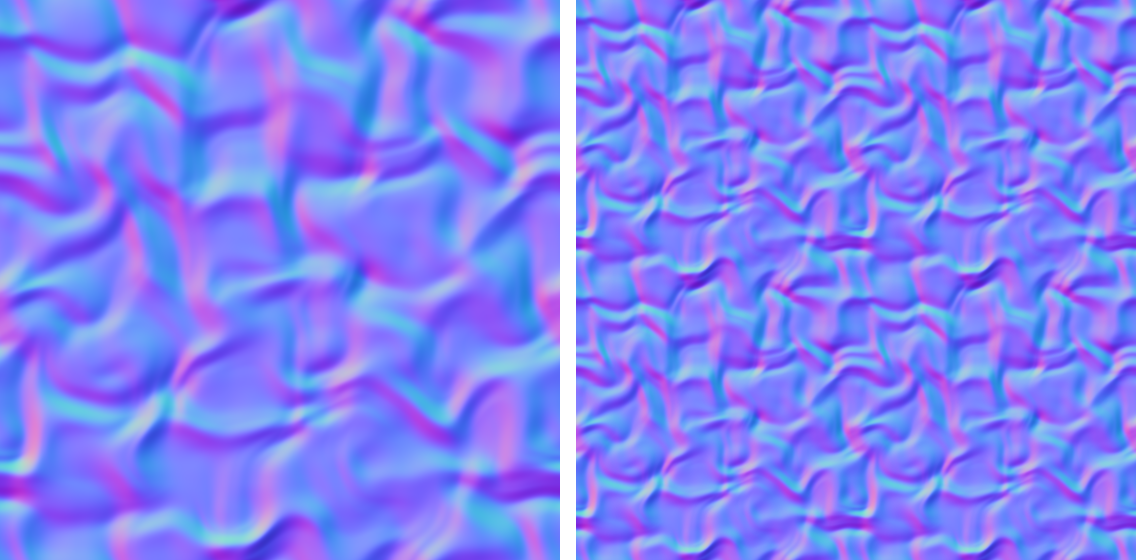
Left, the tile; right, the same tile 2 across and 2 down.
Give the GLSL for this texture map, as a Shadertoy shader.

```glsl
const float TAU = 6.2831853;

// Unit gradient of a lattice cell; cells repeat after "period"
vec2 cellGradient(vec2 cell, vec2 period, float seed) {
    cell = mod(cell, period);
    float h = fract(sin(dot(cell, vec2(127.1, 311.7)) + seed * 74.7) * 43758.5453);
    return vec2(cos(TAU * h), sin(TAU * h));
}

// Gradient noise that wraps over the unit square
float wrapNoise(vec2 uv, vec2 period, float seed) {
    vec2 p = uv * period;
    vec2 cell = floor(p);
    vec2 f = p - cell;
    vec2 blend = f * f * f * (f * (f * 6.0 - 15.0) + 10.0);
    vec2 e = vec2(0.0, 1.0);
    float a = dot(cellGradient(cell, period, seed), f);
    float b = dot(cellGradient(cell + e.yx, period, seed), f - e.yx);
    float c = dot(cellGradient(cell + e.xy, period, seed), f - e.xy);
    float d = dot(cellGradient(cell + e.yy, period, seed), f - e.yy);
    return mix(mix(a, b, blend.x), mix(c, d, blend.x), blend.y);
}

// Displacement that squeezes the relief into folds, mostly across the diagonal
vec2 foldWarp(vec2 uv, float amount) {
    float across = wrapNoise(uv, vec2(7.0), 1.0);
    float along = wrapNoise(uv, vec2(7.0), 2.0);
    vec2 diagonal = normalize(vec2(-1.0, 1.0));
    return amount * (across * diagonal + 0.85 * along * vec2(diagonal.y, -diagonal.x));
}

// Soft swells plus a little finer relief
float reliefHeight(vec2 uv, float warpAmount) {
    vec2 p = uv + foldWarp(uv, warpAmount);
    float swells = wrapNoise(p, vec2(8.0), 3.0);
    float detail = wrapNoise(p, vec2(15.0), 4.0);
    return swells + 0.12 * detail;
}

// Central differences of the height
vec2 reliefSlope(vec2 uv, float warpAmount, float stepSize) {
    vec2 e = vec2(stepSize, 0.0);
    float dx = reliefHeight(uv + e.xy, warpAmount) - reliefHeight(uv - e.xy, warpAmount);
    float dy = reliefHeight(uv + e.yx, warpAmount) - reliefHeight(uv - e.yx, warpAmount);
    return vec2(dx, dy) / (2.0 * stepSize);
}

// Tangent-space normal packed into a colour
vec3 packNormal(vec2 slope, float strength) {
    vec3 normal = normalize(vec3(slope.x * strength, -slope.y * strength, 1.0));
    return 0.5 + 0.5 * normal;
}

void mainImage(out vec4 fragColor, in vec2 fragCoord) {
    vec2 uv = fragCoord / iResolution.xy;
    vec2 slope = reliefSlope(uv, 0.145, 0.002);
    fragColor = vec4(packNormal(slope, 0.042), 1.0);
}
```
